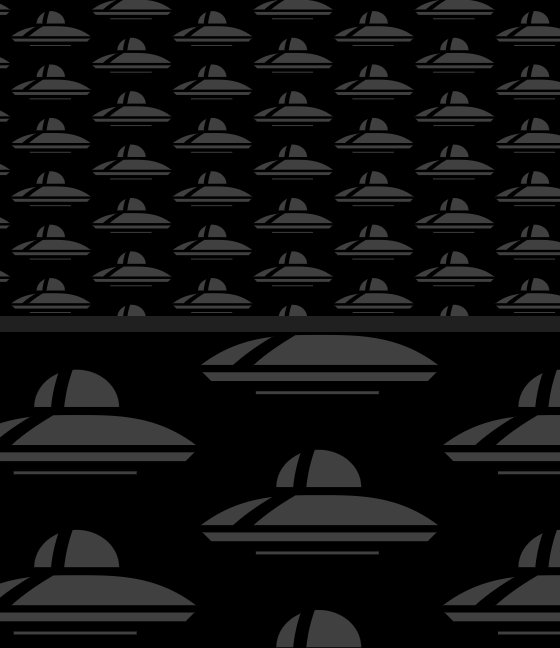
Top, the full canvas; bottom, a detail of the centre.
Give the GLSL for this pattern, as a Shadertoy shader.

```glsl
const float VIEW_HEIGHT = 648.0;             // design units over the canvas height
const vec2 SPACING = vec2(165.5, 109.5);     // column step and row step
const vec2 LATTICE_ORIGIN = vec2(27.0, -24.0);
const vec3 BACKGROUND = vec3(0.0);
const vec3 SAUCER_GREY = vec3(0.25);

float coverage(float dist, float pixel) {
    return clamp(0.5 - dist / pixel, 0.0, 1.0);
}

float boxDistance(vec2 p, vec2 halfSize) {
    vec2 d = abs(p) - halfSize;
    return length(max(d, 0.0)) + min(max(d.x, d.y), 0.0);
}

// Band around the curve x = bend.x * y + bend.y * y^2, measured across its slope
float slitDistance(vec2 p, vec2 bend, float halfWidth) {
    float slope = bend.x + 2.0 * bend.y * p.y;
    float offset = p.x - (bend.x + bend.y * p.y) * p.y;
    return (abs(offset) - halfWidth) / sqrt(1.0 + slope * slope);
}

// Flat-topped mound standing on y = 0
float moundDistance(vec2 p, float halfWidth, float height) {
    float t = abs(p.x) / halfWidth;
    float slope = 3.0 * height * t * t / halfWidth;
    float top = (p.y - height * (1.0 - t * t * t)) / sqrt(1.0 + slope * slope);
    return max(top, -p.y);
}

// Upper half of an ellipse standing on y = 0
float domeDistance(vec2 p, vec2 radius) {
    return max((length(p / radius) - 1.0) * radius.y, -p.y);
}

// Flat strip whose ends slant inward toward the bottom
float rimDistance(vec2 p, float halfWidth, float halfHeight) {
    float ends = (abs(p.x) - halfWidth - p.y + halfHeight) * 0.7071;
    return max(abs(p.y) - halfHeight, ends);
}

float saucerDistance(vec2 p) {
    // Hull with a slanted highlight
    float hull = moundDistance(p, 81.0, 20.5);
    hull = max(hull, -slitDistance(p - vec2(-52.0, 0.0), vec2(1.1, 0.015), 7.0));

    // Cabin with a narrow highlight
    float cabin = domeDistance(p - vec2(-0.5, 26.0), vec2(29.0, 25.5));
    cabin = max(cabin, -slitDistance(p - vec2(-13.5, 26.0), vec2(0.1, 0.005), 4.5));

    // Lower rim and ground line
    float rim = rimDistance(p - vec2(0.0, -8.0), 80.0, 3.0);
    float ground = boxDistance(p - vec2(-1.5, -19.0), vec2(42.0, 1.0));

    return min(min(hull, cabin), min(rim, ground));
}

// Column lattice with every other column shifted by half a row
vec2 staggeredCell(vec2 p, vec2 spacing, float below) {
    float column = floor(p.x / spacing.x + 0.5);
    p.x -= column * spacing.x;
    p.y += mod(column, 2.0) * 0.5 * spacing.y;
    p.y = mod(p.y + below, spacing.y) - below;
    return p;
}

void mainImage(out vec4 fragColor, in vec2 fragCoord) {
    float pixel = VIEW_HEIGHT / iResolution.y;
    vec2 p = (fragCoord - 0.5 * iResolution.xy) * pixel - LATTICE_ORIGIN;
    vec2 cell = staggeredCell(p, SPACING, 38.0);
    float ink = coverage(saucerDistance(cell), pixel);
    fragColor = vec4(mix(BACKGROUND, SAUCER_GREY, ink), 1.0);
}
```
